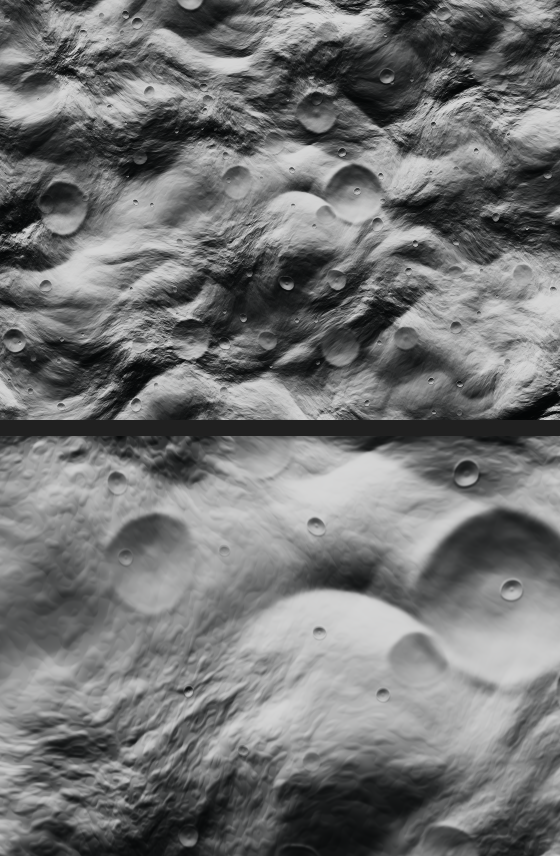
Top, the full canvas; bottom, a detail of the centre.
Give the GLSL for this texture, as a Shadertoy shader.

```glsl
const vec2  LIGHT_DIR     = vec2(-0.17, 0.985);
const float SAMPLE_STEP   = 0.0020;
const float SLOPE_GAIN    = 0.95;
const float SLOPE_BIAS    = 0.0;
const float SHADOW_TONE   = 0.02;
const float SUNLIT_TONE   = 0.84;
const vec3  SHADOW_TINT   = vec3(-0.005, 0.002, 0.004);
const float HILL_HEIGHT   = 0.21;
const float VALLEY_HEIGHT = 0.135;
const float DETAIL_HEIGHT = 0.072;
const float DETAIL_GAIN   = 0.42;
const int   DETAIL_OCTAVES = 5;
const float CRATER_DEPTH  = 0.68;
const float RIM_HEIGHT    = 0.10;
const mat2  OCTAVE_TURN   = mat2(0.8, 0.6, -0.6, 0.8);

vec2 hash2(vec2 p) {
    vec3 q = fract(p.xyx * vec3(0.1031, 0.1030, 0.0973));
    q += dot(q, q.yzx + 33.33);
    return fract((q.xx + q.yz) * q.zy);
}

float cornerSlope(vec2 cell, vec2 corner, vec2 f) {
    float angle = 6.2832 * hash2(cell + corner + 57.0).x;
    return dot(vec2(cos(angle), sin(angle)), f - corner);
}

// Gradient noise with quintic interpolation
float noise(vec2 p) {
    vec2 i = floor(p), f = p - i;
    vec2 u = f * f * f * (f * (f * 6.0 - 15.0) + 10.0);
    float low  = mix(cornerSlope(i, vec2(0, 0), f), cornerSlope(i, vec2(1, 0), f), u.x);
    float high = mix(cornerSlope(i, vec2(0, 1), f), cornerSlope(i, vec2(1, 1), f), u.x);
    return mix(low, high, u.y);
}

vec2 noise2(vec2 p) {
    return vec2(noise(p), noise(p + vec2(31.7, 12.3)));
}

// Rounded absolute value: narrow valleys between swelling hills
float crease(float n, float rounding) {
    return sqrt(n * n + rounding * rounding);
}

// Hills, valleys and wrinkled fine relief
float terrain(vec2 p) {
    vec2 bent = p + 0.07 * noise2(p * 2.7) + 0.012 * noise2(p * 11.0);
    float h = HILL_HEIGHT * noise(bent * vec2(2.9, 3.4) + 4.0);
    h += VALLEY_HEIGHT * crease(noise(bent * vec2(5.0, 5.8) + 19.0), 0.035);

    float roughness = mix(0.4, 1.25, smoothstep(-0.3, 0.4, noise(p * 3.6 + 41.0)));
    vec2 q = (bent + 0.06 * noise2(bent * 5.0 + 7.0)) * vec2(8.0, 9.0);
    float amplitude = DETAIL_HEIGHT;
    for (int i = 0; i < DETAIL_OCTAVES; i++) {
        float n = noise(q);
        h += amplitude * mix(n, crease(n, 0.025), 0.55);
        q = OCTAVE_TURN * q * 2.05 + 13.7;
        amplitude *= DETAIL_GAIN * (i == 0 ? roughness : 1.0);
    }
    return h;
}

// One layer of scattered craters: x is height, y is floor coverage
vec2 craterLayer(vec2 p, float cells, float density, vec2 radii, float seed) {
    vec2 g = p * cells, base = floor(g), result = vec2(0);
    for (int y = -1; y <= 1; y++)
    for (int x = -1; x <= 1; x++) {
        vec2 cell = base + vec2(x, y);
        vec2 kind = hash2(cell + seed);
        if (kind.x > density) continue;
        vec2 centre = cell + 0.22 + 0.56 * hash2(cell + seed + 71.0);
        vec2 trait = hash2(cell + seed + 139.0);
        float radius = mix(radii.x, radii.y, kind.y * kind.y);
        float d = length(g - centre) / radius;
        float bowl = 1.0 - smoothstep(0.2, 1.04, d);
        float rim = exp(-pow((d - 1.03) / 0.13, 2.0));
        float peak = 0.06 * step(0.7, trait.y) * exp(-d * d * 60.0);
        float freshness = mix(0.25, 1.0, trait.x);
        float shape = RIM_HEIGHT * rim - CRATER_DEPTH * bowl + peak;
        result.x += shape * freshness * radius / cells;
        result.y = max(result.y, 1.0 - smoothstep(0.85, 1.15, d));
    }
    return result;
}

vec2 craters(vec2 p) {
    vec2 q = p + 0.008 * noise2(p * 14.0) + 0.0015 * noise2(p * 60.0);
    vec2 big    = craterLayer(q, 3.3, 0.55, vec2(0.11, 0.24), 11.0);
    vec2 medium = craterLayer(q, 7.0, 0.35, vec2(0.09, 0.20), 223.0);
    vec2 small  = craterLayer(q, 18.0, 0.24, vec2(0.07, 0.18), 431.0);
    return vec2(big.x + medium.x + small.x, max(big.y, max(medium.y, small.y)));
}

void mainImage(out vec4 fragColor, in vec2 fragCoord) {
    vec2 p = fragCoord / iResolution.y + 3.0;
    vec2 offset = 0.5 * SAMPLE_STEP * LIGHT_DIR;

    // Slopes facing the light; crater floors calm the terrain beneath
    vec2 behind = craters(p - offset), ahead = craters(p + offset);
    float groundSlope = (terrain(p - offset) - terrain(p + offset)) / SAMPLE_STEP;
    float craterSlope = (behind.x - ahead.x) / SAMPLE_STEP;
    float calm = 0.65 * 0.5 * (behind.y + ahead.y);
    float slope = groundSlope * (1.0 - calm) + craterSlope;

    // Patchy surface brightness and soft tonal limits
    slope += SLOPE_BIAS + 0.5 * noise(p * 3.1 + 83.0);
    float lit = 0.5 + 0.5 * tanh(SLOPE_GAIN * slope);
    float tone = mix(SHADOW_TONE, SUNLIT_TONE, lit);
    fragColor = vec4(tone + SHADOW_TINT * (1.0 - tone), 1.0);
}
```
